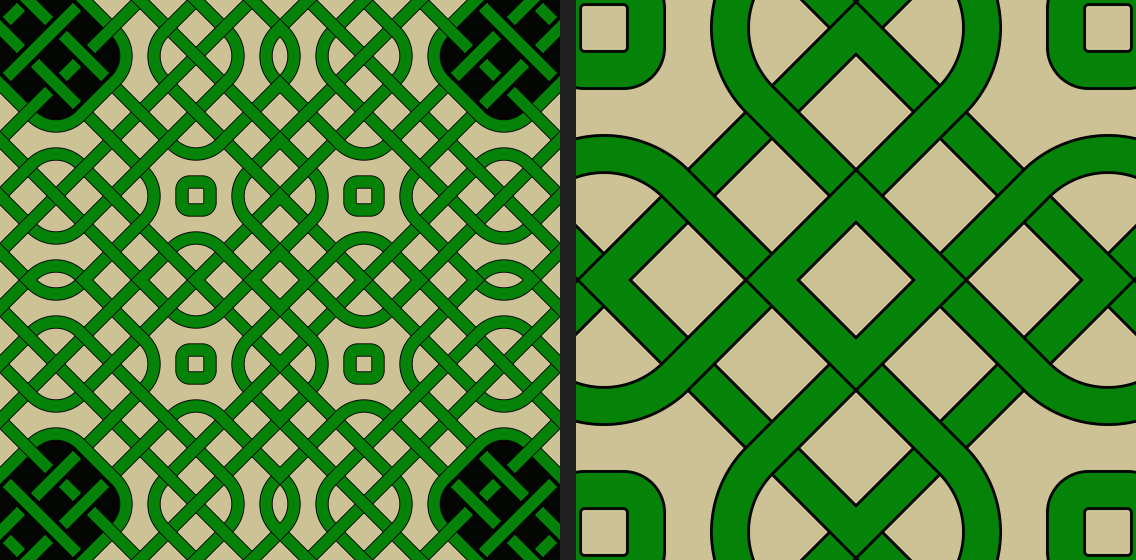
Left, the full canvas; right, a detail of the centre.
Write a Shadertoy shader that draws this pattern.

```glsl
#define CELLS 20.0          // lattice cells across the canvas, even
#define BAND 0.238          // half width of a strand with its outline
#define LINE 0.034          // outline width
#define GAP 0.11            // gap beside over-strands in the dark corners
#define BEND 1.2071         // radius of the turned strands
#define GREEN vec3(0.02, 0.51, 0.03)
#define CREAM vec3(0.80, 0.76, 0.59)
#define BLACK vec3(0.01, 0.02, 0.01)

const float DIAG = 0.70711;

// Mirror the canvas into one octant with x >= y, measured from the corners
vec2 foldOctant(vec2 p) {
    float mid = 0.5 * CELLS;
    p = mid - abs(mod(p, CELLS) - mid);
    return p.x < p.y ? p.yx : p;
}

bool sameNode(vec2 a, vec2 b) {
    return dot(abs(a - b), vec2(1.0)) < 0.5;
}

// 0: crossing, 1: strands turn beside a vertical break, 2: a horizontal one
int breakKind(vec2 node) {
    if (sameNode(node, vec2(5.0, 2.0)) || sameNode(node, vec2(9.0, 2.0))
        || sameNode(node, vec2(8.0, 7.0))) return 1;
    return sameNode(node, vec2(7.0, 6.0)) ? 2 : 0;
}

// Distance to a rounded V that turns away from the break at the origin
float turnDistance(vec2 q, int kind) {
    q = abs(kind == 2 ? q.yx : q);
    float center = 0.5 + BEND;
    if (q.x + q.y > center) return abs(q.x - q.y) * DIAG;
    return abs(length(q - vec2(center, 0.0)) - BEND);
}

// Distance to a straight strand, or to its bend if the next node is broken
float strandDistance(vec2 p, vec2 nextNode, float straight) {
    int kind = breakKind(nextNode);
    return kind == 0 ? straight : turnDistance(p - nextNode, kind);
}

float roundedSquare(vec2 p, float halfSize, float radius) {
    vec2 q = abs(p) - halfSize + radius;
    return length(max(q, 0.0)) + min(max(q.x, q.y), 0.0) - radius;
}

float cover(float d, float aa) {
    return 1.0 - smoothstep(-0.5 * aa, 0.5 * aa, d);
}

// Paint one strand: dark outline first, then the green body
vec3 paintStrand(vec3 color, float d, float extra, float aa) {
    color = mix(color, BLACK, cover(d - BAND - extra, aa));
    return mix(color, GREEN, cover(d - BAND + LINE, aa));
}

void mainImage(out vec4 fragColor, in vec2 fragCoord) {
    float aa = 1.3 * CELLS / iResolution.y;
    vec2 p = foldOctant(CELLS * fragCoord / iResolution.xy);

    // Diagonal coordinates: x runs along the sum, y along the difference
    vec2 diagonal = vec2(p.x + p.y, p.x - p.y);
    vec2 diagonalNode = 2.0 * floor(0.5 * diagonal) + 1.0;
    vec2 node = 0.5 * vec2(diagonalNode.x + diagonalNode.y,
                           diagonalNode.x - diagonalNode.y);
    vec2 local = diagonal - diagonalNode;

    // Background with dark lobes in the corners
    float lobe = max(max(diagonal.x - 7.0, diagonal.y - 3.0) * DIAG, p.x - 4.5);
    vec3 color = mix(CREAM, BLACK, cover(lobe, aa));
    float gap = GAP * cover(lobe + BAND, aa);

    // Small closed ring, turned strands, or two woven strands
    vec2 ringOffset = p - 7.0;
    int kind = breakKind(node);
    if (max(abs(ringOffset.x), abs(ringOffset.y)) < 1.0) {
        float ring = abs(roundedSquare(ringOffset, 0.5, 0.27));
        color = paintStrand(color, ring, 0.0, aa);
    } else if (kind != 0) {
        color = paintStrand(color, turnDistance(p - node, kind), 0.0, aa);
    } else {
        vec2 side = vec2(local.x < 0.0 ? -1.0 : 1.0, local.y < 0.0 ? -1.0 : 1.0);
        float falling = strandDistance(p, node + side.y * vec2(1.0, -1.0),
                                       abs(local.x) * DIAG);
        float rising = strandDistance(p, node + side.x * vec2(1.0, 1.0),
                                      abs(local.y) * DIAG);
        bool fallingOver = mod(node.x, 2.0) < 0.5;
        color = paintStrand(color, fallingOver ? rising : falling, 0.0, aa);
        color = paintStrand(color, fallingOver ? falling : rising, gap, aa);
    }
    fragColor = vec4(color, 1.0);
}
```
